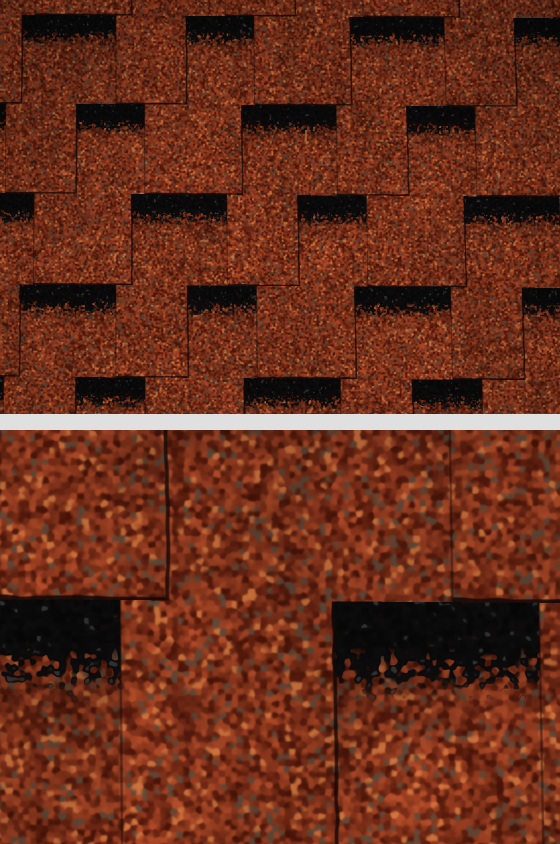
Top, the full canvas; bottom, a detail of the centre.
This texture is drawn by a Shadertoy shader. Its source:

```glsl
// Red granulated roof shingles with staggered tabs and black shadow bands.

vec3 hash3(vec2 p) {
    vec3 q = fract(p.xyx * vec3(0.1031, 0.1030, 0.0973));
    q += dot(q, q.yxz + 33.33);
    return fract((q.xxy + q.yzz) * q.zyx);
}

float valueNoise(vec2 p) {
    vec2 i = floor(p), f = fract(p);
    f = f * f * (3.0 - 2.0 * f);
    return mix(mix(hash3(i).x, hash3(i + vec2(1, 0)).x, f.x),
               mix(hash3(i + vec2(0, 1)).x, hash3(i + vec2(1, 1)).x, f.x), f.y);
}

vec3 graniteRed(vec3 g) {
    vec3 c = mix(vec3(0.25, 0.065, 0.025), vec3(0.63, 0.27, 0.145), g.x);
    c = mix(c, vec3(0.34, 0.25, 0.19), step(0.91, g.y));
    return mix(c, vec3(0.72, 0.40, 0.21), step(g.y, 0.06));
}

// Soft-edged granules: colour in rgb, a random value in a
vec4 granules(vec2 p) {
    vec2 cell = floor(p);
    vec4 sum = vec4(0.0);
    float total = 0.0;
    for (int j = -1; j <= 1; j++)
    for (int i = -1; i <= 1; i++) {
        vec2 c = cell + vec2(i, j);
        vec2 d = c + 0.15 + 0.7 * hash3(c + 71.0).xy - p;
        vec3 g = hash3(c + 313.0);
        float weight = exp(-5.0 * dot(d, d));
        sum += weight * vec4(graniteRed(g), g.z);
        total += weight;
    }
    return sum / total;
}

// p: canvas position, y down, with the canvas 568 units high
vec3 shingles(vec2 p, float px) {
    // Courses grow slightly taller and wider towards the bottom
    float q = (p.y - 20.0 - 0.0065 * p.x) / 121.0;
    float course = q - 0.0062 * q * q;
    float row = floor(course);
    float below = (course - row) * 124.0;
    float halfPeriod = 225.0 + 1.5 * course;

    // Each period holds a wide and a narrow cutout; courses step by a third
    float k = (p.x - 165.0) / halfPeriod + 0.6 + row * 2.0 / 3.0 + 0.1;
    float slot = floor(k);
    float width = mod(slot, 2.0) < 0.5 ? 0.574 : 0.414;
    float wobble = 1.2 * (valueNoise(p * 0.12) - 0.5);
    float fromLeft = (fract(k) - 0.1) * halfPeriod + wobble;
    float fromRight = width * halfPeriod - fromLeft + wobble;
    float cutout = smoothstep(-px, px, min(fromLeft, fromRight));

    // Granules, faint mottling and a tone for each tab and cutout
    vec4 g = granules(p / 2.7);
    vec3 color = g.rgb;
    color *= 0.92 + 0.16 * valueNoise(p / 23.0);
    color *= 0.97 + 0.07 * hash3(vec2(slot + 20.0 * cutout, row + 9.0)).x;

    // Black band that thins out into scattered granules
    float ragged = 9.0 * (valueNoise(p / vec2(4.0, 9.0)) - 0.5)
                 + 30.0 * (g.a - 0.5);
    float band = cutout * (1.0 - smoothstep(-3.5, 3.5, below - 33.0 - ragged));
    band *= 1.0 - smoothstep(34.0, 52.0, below);
    band = max(band, cutout * (1.0 - smoothstep(19.0, 27.0, below)));
    vec3 black = vec3(0.045, 0.040, 0.040) * (0.6 + 0.8 * g.a);
    black += vec3(0.14, 0.15, 0.16) * smoothstep(0.86, 0.97, g.a);
    color = mix(color, black, band);
    color *= 1.0 - 0.13 * cutout * (1.0 - smoothstep(35.0, 62.0, below));

    // Shadow lines: tab right side, tab left side, tab bottom
    float rightSide = 1.0 - smoothstep(0.4, 1.1 + px, abs(fromLeft - 0.6));
    float leftSide = 1.0 - smoothstep(0.2, 0.7 + px, abs(fromRight));
    float toBottom = 124.0 - below + wobble;
    float bottom = (1.0 - cutout) * (1.0 - smoothstep(1.2, 2.0 + px, toBottom));
    float line = max(max(0.8 * rightSide, 0.45 * leftSide), 0.88 * bottom);
    color = mix(color, vec3(0.07, 0.03, 0.025), line);

    // Uneven light, dimmer at the top and the sides
    float light = 0.91 + 0.14 * smoothstep(0.0, 300.0, p.y);
    light -= 0.10 * pow(abs(p.x / 384.0 - 1.0), 3.0);
    return color * light;
}

void mainImage(out vec4 fragColor, in vec2 fragCoord) {
    float px = 568.0 / iResolution.y;
    vec3 sum = vec3(0.0);
    // Four samples per pixel smooth the granules and edges
    for (int s = 0; s < 4; s++) {
        vec2 at = fragCoord + vec2(s % 2, s / 2) * 0.5 - 0.25;
        sum += shingles(vec2(at.x, iResolution.y - at.y) * px, 0.5 * px);
    }
    fragColor = vec4(sum / 4.0, 1.0);
}
```
